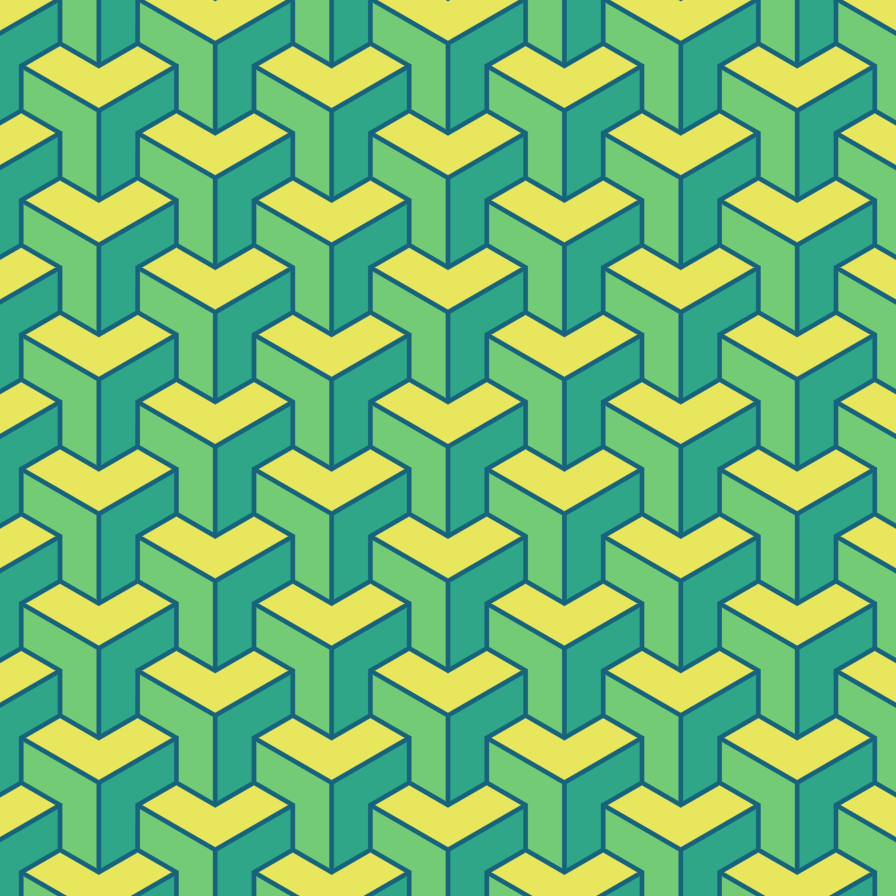
Reproduce this pattern procedurally as a WebGL 2 fragment shader.

```glsl
#version 300 es
precision highp float;
// Interlocking three-armed blocks in isometric view, outlined, on a hexagonal lattice.
// Each block has three faces; folding by its 3-fold and mirror symmetry leaves one
// 60 degree wedge, in which half a face is bounded by three straight edges.

uniform vec2 u_resolution;
out vec4 fragColor;

const float UNIT = 0.05;                    // short block edge, in canvas widths
const float HALF_LINE = 0.052;              // half the outline width, in units
const float COLUMN_STEP = 2.598;            // distance between lattice columns
const float ROW_STEP = 3.0;                 // distance between blocks in a column
const vec2 CENTRE = vec2(0.5, 0.5015);      // front corner of the middle block
const float THIRD_TURN = 2.0943951;
const float SQRT3 = 1.7320508;

const vec3 TOP_YELLOW = vec3(0.91, 0.90, 0.36);
const vec3 LEFT_GREEN = vec3(0.45, 0.80, 0.46);
const vec3 RIGHT_TEAL = vec3(0.18, 0.65, 0.53);
const vec3 OUTLINE = vec3(0.09, 0.39, 0.49);

// Returns (signed distance to the block border, distance to an inner edge, face).
// Faces: 0 top, 1 right, -1 left.
vec3 block(vec2 p) {
    float angle = atan(p.x, p.y);
    float face = floor(angle / THIRD_TURN + 0.5);
    angle = abs(angle - face * THIRD_TURN);
    vec2 q = length(p) * vec2(sin(angle), cos(angle));
    float inner = dot(q, vec2(-0.5, 0.5 * SQRT3));
    float tip = dot(q, vec2(0.5, 0.5 * SQRT3)) - SQRT3;
    float border = max(tip, inner - 0.5 * SQRT3);
    return vec3(border, inner, face);
}

// Finds the block that contains p among the nearby lattice sites.
vec3 nearestBlock(vec2 p) {
    vec3 best = vec3(1e3, 0.0, 0.0);
    float column = round(p.x / COLUMN_STEP);
    for (int i = -1; i <= 1; i++) {
        float c = column + float(i);
        float shift = 0.5 * ROW_STEP * c;
        float row = round((p.y - shift) / ROW_STEP);
        for (int j = -1; j <= 1; j++) {
            vec2 site = vec2(c * COLUMN_STEP, (row + float(j)) * ROW_STEP + shift);
            vec3 candidate = block(p - site);
            if (candidate.x < best.x) best = candidate;
        }
    }
    return best;
}

vec3 faceColour(float face) {
    if (face < -0.5) return LEFT_GREEN;
    return face > 0.5 ? RIGHT_TEAL : TOP_YELLOW;
}

// Coverage of a line whose middle lies at distance d.
float lineMask(float d, float halfWidth, float blur) {
    return 1.0 - smoothstep(halfWidth - blur, halfWidth + blur, d);
}

void main() {
    float size = min(u_resolution.x, u_resolution.y);
    vec2 uv = gl_FragCoord.xy / size;
    vec3 hit = nearestBlock((uv - CENTRE) / UNIT);

    // Flat faces, then the outline over border and inner edges
    float blur = 0.8 / (size * UNIT);
    float edge = min(abs(hit.x), hit.y);
    vec3 colour = mix(faceColour(hit.z), OUTLINE, lineMask(edge, HALF_LINE, blur));
    fragColor = vec4(colour, 1.0);
}
```
